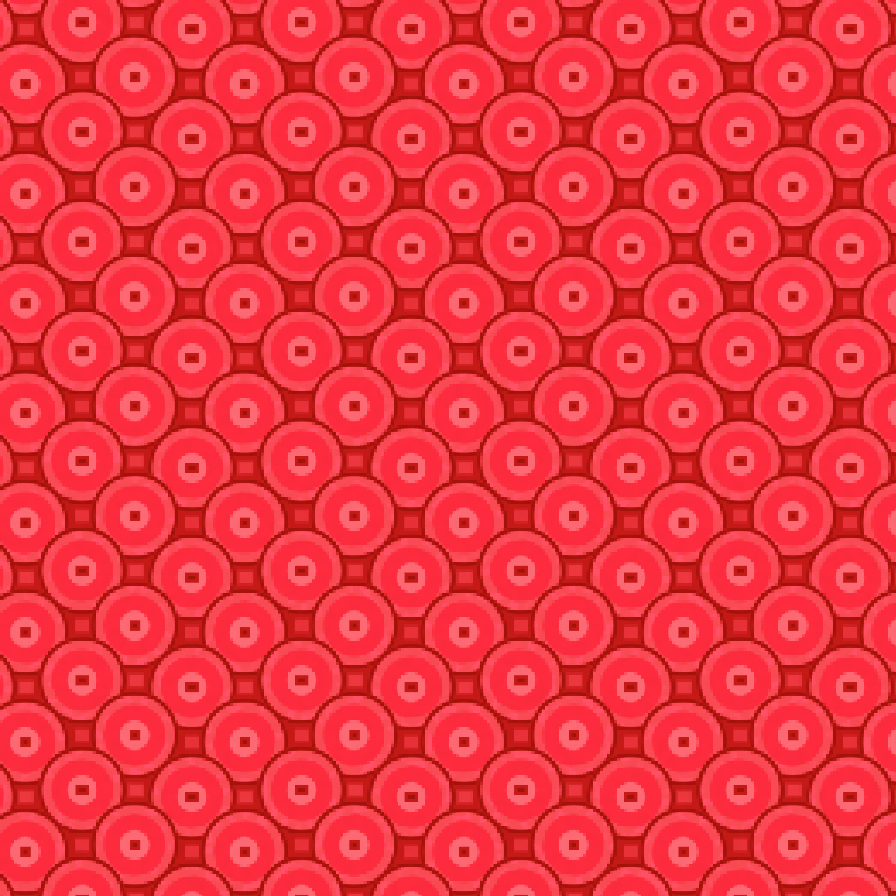
Give the GLSL for this pattern, as a WebGL 1 fragment shader.

```glsl
precision highp float;

uniform vec2 u_resolution;

const float TEXELS = 261.4;      // texels across the canvas
const float PITCH = 16.0;        // column and half-row spacing, in texels
const float RADIUS = 12.9;
const vec2 FIRST = vec2(24.0, 6.5);

const vec3 RED = vec3(0.99, 0.17, 0.24);
const vec3 ROSE = vec3(0.98, 0.29, 0.33);
const vec3 ROSE_COOL = vec3(1.00, 0.31, 0.39);
const vec3 PINK = vec3(0.99, 0.41, 0.45);
const vec3 BRICK = vec3(0.77, 0.10, 0.09);
const vec3 MAROON = vec3(0.64, 0.07, 0.04);
const vec3 STUD = vec3(0.91, 0.19, 0.22);

vec2 gradient(vec2 cell) {
  float angle = 6.2832 * fract(sin(dot(cell, vec2(127.1, 311.7))) * 43758.5);
  return vec2(cos(angle), sin(angle));
}

float gradientNoise(vec2 p) {
  vec2 i = floor(p);
  vec2 f = p - i;
  vec2 u = f * f * (3.0 - 2.0 * f);
  float a = dot(gradient(i), f);
  float b = dot(gradient(i + vec2(1.0, 0.0)), f - vec2(1.0, 0.0));
  float c = dot(gradient(i + vec2(0.0, 1.0)), f - vec2(0.0, 1.0));
  float d = dot(gradient(i + 1.0), f - 1.0);
  return mix(mix(a, b, u.x), mix(c, d, u.x), u.y);
}

// Steps p from texel to texel, with a ramp one canvas pixel wide
vec2 snapToTexel(vec2 p, float pixel) {
  vec2 q = p - 0.5;
  vec2 i = floor(q);
  return i + 0.5 + clamp((q - i - 0.5) / pixel + 0.5, 0.0, 1.0);
}

// 1 inside (negative distance), 0 outside
float cover(float dist, float softness) {
  return 1.0 - smoothstep(-softness, softness, dist);
}

float boxDistance(vec2 p, vec2 halfSize) {
  vec2 d = abs(p) - halfSize;
  return length(max(d, 0.0)) + min(max(d.x, d.y), 0.0);
}

// Nearest column, of the parity that the half-row uses
float nearestColumn(float x, float row) {
  float parity = mod(row, 2.0);
  return 2.0 * floor(((x - FIRST.x) / PITCH - parity) * 0.5 + 0.5) + parity;
}

// Scale centre, with the small shifts that repeat every four columns
vec2 scaleCentre(float column, float row) {
  vec2 shift = vec2(-0.7 * mod(column, 2.0), 2.0 * step(2.0, mod(column, 4.0)));
  return FIRST + PITCH * vec2(column, row) + shift;
}

vec3 scaleColour(vec2 p, float odd, float grain, float soft) {
  float r = length(p);
  vec3 rim = mix(ROSE, ROSE_COOL, smoothstep(0.0, 0.3, grain));
  vec3 colour = mix(rim, RED, cover(r - 9.0 - 0.4 * grain, soft));
  colour = mix(colour, PINK, cover(r - 4.3, soft));

  // Centre dot, wide in even columns and square in odd ones
  float dotEdge = boxDistance(p, mix(vec2(1.9, 1.4), vec2(1.5), odd));
  colour = mix(colour, BRICK, cover(dotEdge, soft));
  colour = mix(colour, MAROON, cover(dotEdge + 0.8, soft));

  // Outline with a darker core
  colour = mix(colour, BRICK, cover(11.55 - r, soft));
  return mix(colour, MAROON, cover(abs(r - 12.25) - 0.4, soft));
}

void main() {
  float pixel = TEXELS / u_resolution.x;
  vec2 uv = gl_FragCoord.xy / u_resolution;
  uv.y = 1.0 - uv.y;
  vec2 p = snapToTexel(uv * TEXELS, min(pixel, 1.0));
  float soft = max(0.35, 0.6 * pixel);
  float grain = gradientNoise(p * 0.37);

  // Lower half-rows overlap the ones above
  vec3 colour = BRICK;
  float topRow = floor((p.y - FIRST.y) / PITCH);
  for (int i = -1; i <= 1; i++) {
    float row = topRow + float(i);
    float column = nearestColumn(p.x, row);
    float odd = mod(column, 2.0);
    vec2 q = p - scaleCentre(column, row);

    // Square stud in the gap below the scale
    float stud = boxDistance(q - vec2(0.3 * odd, PITCH), vec2(2.1, 1.9));
    colour = mix(colour, mix(STUD, ROSE, 0.25 * odd), cover(stud, soft));

    vec3 scale = scaleColour(q, odd, grain, soft);
    colour = mix(colour, scale, cover(length(q) - RADIUS, soft));
  }

  gl_FragColor = vec4(colour * (1.0 + 0.02 * grain), 1.0);
}
```
